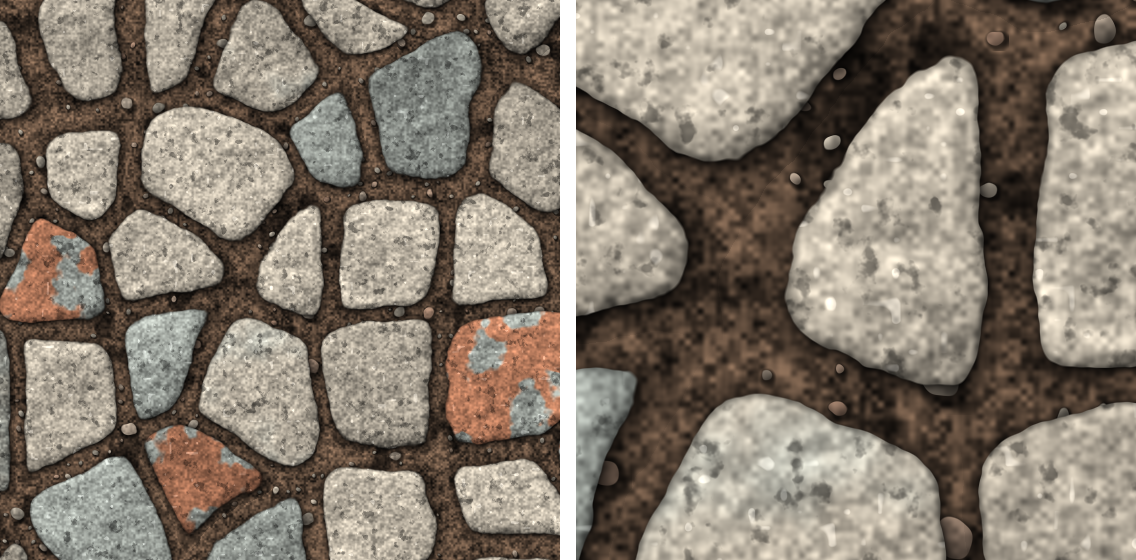
Left: the whole. Right: its middle third, enlarged.
Give the GLSL for this texture, as a Shadertoy shader.

```glsl
// Weathered field stones set in grainy brown soil with scattered pebbles.
// Stones are rounded cells of a weighted Voronoi diagram on warped coordinates;
// noise adds mottling, pits and relief, lit from the upper left.

#define STONES_ACROSS 4.8
#define JITTER 0.78
#define SIZE_SPREAD 0.017
#define ROUNDING 0.011
#define GAP_MIN 0.010
#define GAP_MAX 0.027
#define BEVEL 0.022
#define LIGHT_DIR vec2(-0.5, 0.86)
#define WARM_GRAY vec3(0.70, 0.665, 0.605)
#define BLUE_GRAY vec3(0.58, 0.60, 0.575)
#define RUST vec3(0.67, 0.45, 0.34)
#define SOIL vec3(0.385, 0.305, 0.243)

float hash(vec2 p) {
    return fract(sin(dot(p, vec2(127.1, 311.7))) * 43758.5453);
}

vec2 hash2(vec2 p) {
    return vec2(hash(p), hash(p + 57.3));
}

float noise(vec2 p) {
    vec2 i = floor(p), f = fract(p);
    f = f * f * (3.0 - 2.0 * f);
    return mix(mix(hash(i), hash(i + vec2(1, 0)), f.x),
               mix(hash(i + vec2(0, 1)), hash(i + vec2(1, 1)), f.x), f.y);
}

float fbm(vec2 p) {
    float sum = 0.0, amp = 0.53;
    for (int i = 0; i < 4; i++) {
        sum += amp * noise(p);
        p = mat2(1.6, 1.2, -1.2, 1.6) * p + 7.7;
        amp *= 0.5;
    }
    return sum;
}

// Position and weight of the stone seeded in a grid cell
vec3 seed(vec2 cell) {
    vec2 pos = cell + 0.5 + JITTER * (hash2(cell + 3.1) - 0.5);
    return vec3(pos / STONES_ACROSS, SIZE_SPREAD * hash(cell + 19.7));
}

float powerDist(vec2 p, vec3 s) {
    return dot(p - s.xy, p - s.xy) - s.z;
}

// Distance inside the nearest stone; also its cell and outward direction
float stoneField(vec2 p, out vec2 id, out vec2 outward) {
    vec2 base = floor(p * STONES_ACROSS);
    float best = 1e3;
    for (int k = 0; k < 25; k++) {
        vec2 cell = base + vec2(k % 5 - 2, k / 5 - 2);
        float d = powerDist(p, seed(cell));
        if (d < best) { best = d; id = cell; }
    }
    vec3 own = seed(id);
    float sum = 1e-12;
    outward = vec2(0);
    for (int k = 0; k < 25; k++) {
        if (k == 12) continue;
        vec3 other = seed(id + vec2(k % 5 - 2, k / 5 - 2));
        vec2 span = other.xy - own.xy;
        float len = length(span) + 1e-4;
        float w = exp(-(powerDist(p, other) - best) / (2.0 * len * ROUNDING));
        sum += w;
        outward += w * span / len;
    }
    outward /= sum;
    return -ROUNDING * log(sum) - mix(GAP_MIN, GAP_MAX, hash(id + 41.0));
}

vec3 stoneColor(vec2 p, vec2 id, float depth, vec2 outward) {
    float kind = hash(id + 71.0);
    float mottle = fbm(p * 13.0 + id * 5.0);
    vec3 tone = mix(WARM_GRAY, BLUE_GRAY, smoothstep(0.58, 0.72, kind + 0.25 * (mottle - 0.5)));
    float rustPatch = smoothstep(0.42, 0.5, fbm(p * 16.0 + 31.0));
    tone = mix(tone, RUST, step(0.91, kind) * rustPatch);
    tone *= 0.92 + 0.16 * hash(id + 5.0);

    // Surface: chipped relief, mineral grain, dark pits, pale flecks
    float relief = fbm(p * 42.0) - fbm(p * 42.0 + 0.22 * LIGHT_DIR);
    float grain = noise(p * 250.0) + 0.6 * noise(p * 130.0 + 9.0) - 0.8;
    float pits = smoothstep(0.62, 0.78, fbm(p * 75.0 + 17.0));
    float flecks = smoothstep(0.86, 0.94, noise(p * 105.0 + 63.0));
    float edge = 1.0 - smoothstep(0.0, BEVEL, depth);
    float shade = 1.0 + 0.42 * (mottle - 0.5) + 0.9 * relief + 0.36 * grain;
    shade += edge * (0.27 * dot(outward, LIGHT_DIR) - 0.10);
    shade *= 1.0 - 0.38 * pits;
    shade *= mix(0.62, 1.0, smoothstep(-0.001, 0.005, depth));
    return tone * shade + 0.16 * flecks;
}

// One layer of small pebbles, each kept within its grid cell
vec3 addPebbles(vec3 color, vec2 p, float across, float share, float px) {
    vec2 cell = floor(p * across);
    vec2 q = fract(p * across) - 0.5 - 0.36 * (hash2(cell + across) - 0.5);
    float turn = 6.283 * hash(cell + 11.0);
    vec2 r = mat2(cos(turn), sin(turn), -sin(turn), cos(turn)) * q;
    float radius = mix(0.10, 0.26, hash(cell + 23.0));
    float wobble = 0.07 * (noise(p * across * 6.0) - 0.5);
    float d = length(r * vec2(1.0, 1.3)) - radius + wobble;
    float present = step(hash(cell + 37.0), share);
    float shadow = 1.0 - smoothstep(-0.02, 0.14, d + 0.35 * dot(q, LIGHT_DIR));
    color *= 1.0 - 0.6 * present * shadow;
    vec3 tone = mix(WARM_GRAY, RUST, 0.55 * pow(hash(cell + 43.0), 3.0));
    tone *= 0.70 + 0.30 * hash(cell + 47.0) + 0.28 * dot(q, LIGHT_DIR) / radius;
    tone *= 0.82 + 0.36 * noise(p * 240.0);
    return mix(color, tone, present * (1.0 - smoothstep(-px * across, px * across, d)));
}

vec3 soilColor(vec2 p, float px) {
    float grain = noise(p * 270.0) + 0.7 * noise(p * 150.0 + 4.0) - 0.85;
    float clump = fbm(p * 28.0 + 13.0) - 0.5;
    vec3 color = SOIL * (1.0 + 0.85 * grain + 0.75 * clump);
    color *= 1.0 - 0.55 * smoothstep(0.62, 0.75, fbm(p * 22.0 + 80.0));
    color = addPebbles(color, p, 44.0, 0.17, px);
    return addPebbles(color, p + 0.37, 19.0, 0.20, px);
}

void mainImage(out vec4 fragColor, in vec2 fragCoord) {
    vec2 p = fragCoord / iResolution.y;
    float px = 1.0 / iResolution.y;

    // Warp the coordinates so outlines turn uneven
    vec2 warp = 0.050 * (vec2(noise(p * 6.0), noise(p * 6.0 + 40.0)) - 0.5);
    warp += 0.013 * (vec2(fbm(p * 26.0), fbm(p * 26.0 + 70.0)) - 0.5);
    vec2 id, outward;
    float depth = stoneField(p + warp, id, outward);

    // Soil with contact shadow, stones on top
    float shadow = exp(min(depth, 0.0) / 0.008) * (0.66 - 0.22 * dot(outward, LIGHT_DIR));
    vec3 soil = soilColor(p, px) * (1.0 - shadow);
    vec3 stone = stoneColor(p, id, depth, outward);
    vec3 color = mix(soil, stone, smoothstep(-px, px, depth));
    fragColor = vec4(clamp(color, 0.0, 1.0), 1.0);
}
```
